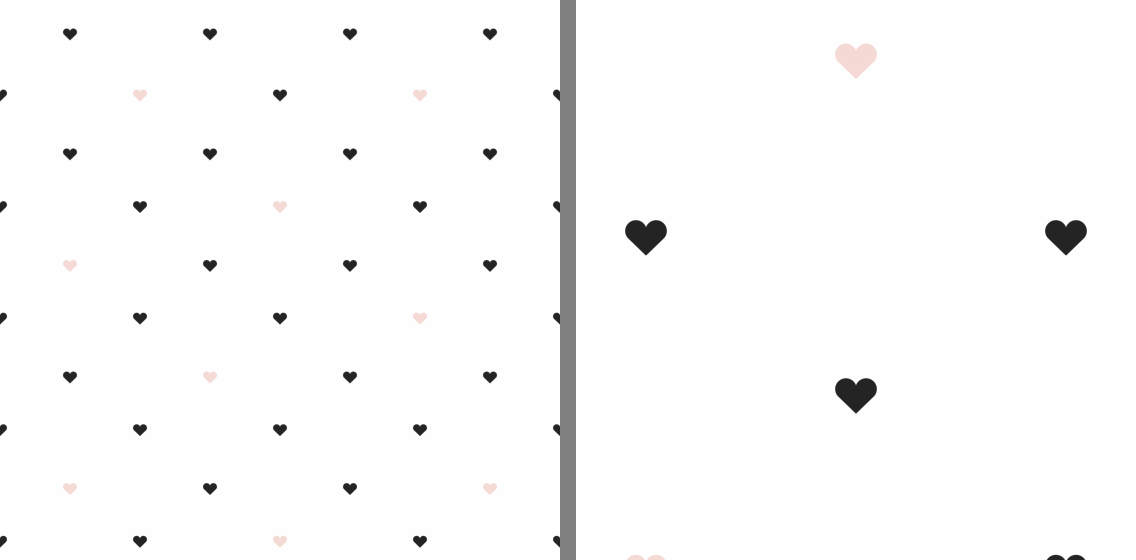
Left, the full canvas; right, a detail of the centre.
Reproduce this pattern procedurally as a WebGL 2 fragment shader.

```glsl
#version 300 es
precision highp float;

uniform vec2 u_resolution;
out vec4 fragColor;

const vec3 PAPER = vec3(0.996);
const vec3 INK   = vec3(0.145, 0.140, 0.142);
const vec3 BLUSH = vec3(0.960, 0.852, 0.836);

const float COLUMN_PITCH = 0.25;
const float PAIR_PITCH   = 0.1992;   // height of one staggered pair of rows
const float LOWER_ROW_Y  = 0.0326;   // row heights inside a pair
const float UPPER_ROW_Y  = 0.1267;
const float TOP_ROW_LIFT = 0.0150;   // extra gap below the topmost row
const int   LAST_PAIR    = 4;

const vec2  HEART_TIP   = vec2(0.0, -0.0099);
const vec2  LOBE_CENTER = vec2(0.0060, 0.0041);
const float TIP_RADIUS  = 0.0005;
const float LOBE_RADIUS = 0.0064;

// Blush hearts per row from the bottom up, one bit per column
const int BLUSH_COLUMNS[10] = int[10](4, 9, 0, 2, 8, 1, 4, 0, 10, 0);

// Distance to a capsule with a different radius at each end
float taperedCapsule(vec2 p, vec2 a, vec2 b, float ra, float rb) {
    vec2 axis = b - a;
    float len = length(axis);
    axis /= len;
    p -= a;
    vec2 q = vec2(abs(p.x * axis.y - p.y * axis.x), dot(p, axis));
    float slope = (ra - rb) / len;
    float side = sqrt(1.0 - slope * slope);
    float along = dot(q, vec2(-slope, side));
    if (along < 0.0) return length(q) - ra;
    if (along > side * len) return length(q - vec2(0.0, len)) - rb;
    return dot(q, vec2(side, slope)) - ra;
}

// Two mirrored capsules sharing a tip
float heart(vec2 p) {
    p.x = abs(p.x);
    return taperedCapsule(p, HEART_TIP, LOBE_CENTER, TIP_RADIUS, LOBE_RADIUS);
}

void main() {
    vec2 uv = gl_FragCoord.xy / u_resolution.y;
    float pixel = 1.0 / u_resolution.y;

    // Nearest row: each pair holds a lower and an upper one
    int pair = clamp(int(floor(uv.y / PAIR_PITCH)), 0, LAST_PAIR);
    float localY = uv.y - float(pair) * PAIR_PITCH;
    bool upper = localY > 0.5 * (LOWER_ROW_Y + UPPER_ROW_Y);
    float rowY = upper ? UPPER_ROW_Y : LOWER_ROW_Y;
    if (upper && pair == LAST_PAIR) rowY += TOP_ROW_LIFT;

    // Nearest column: upper rows are shifted by half a pitch
    float stagger = upper ? 0.5 : 0.0;
    float column = floor(uv.x / COLUMN_PITCH - stagger + 0.5);
    vec2 p = vec2(uv.x - (column + stagger) * COLUMN_PITCH, localY - rowY);

    // Heart colour and smoothed edge
    int row = 2 * pair + (upper ? 1 : 0);
    bool isBlush = ((BLUSH_COLUMNS[row] >> max(int(column), 0)) & 1) == 1;
    float cover = 1.0 - smoothstep(-0.75 * pixel, 0.75 * pixel, heart(p));
    fragColor = vec4(mix(PAPER, isBlush ? BLUSH : INK, cover), 1.0);
}
```
